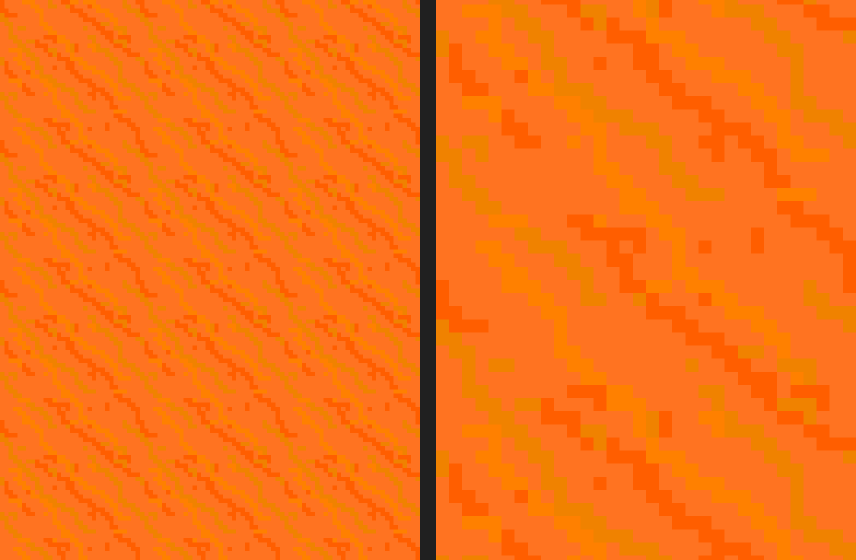
Left, the full canvas; right, a detail of the centre.
This texture is drawn by a WebGL 2 fragment shader. Its source:

```glsl
#version 300 es
precision highp float;
// Blocky molten orange: stair-stepped diagonal strands and short dashes on a wrapping cell grid.

uniform vec2 u_resolution;
out vec4 outColor;

const float TAU = 6.2831853;
const float TILE = 32.0; // cells per repeat

float hash(float n) {
    return fract(sin(n * 12.9898 + 4.1) * 43758.5453);
}

vec3 veinColor(float i) {
    float kind = mod(i, 3.0);
    if (kind < 0.5) return vec3(1.0, 0.37, 0.0);
    return kind < 1.5 ? vec3(1.0, 0.5, 0.0) : vec3(0.94, 0.51, 0.0);
}

// Column where strand i enters a row; the wobble repeats with the tile
float strandColumn(float row, float i) {
    float a = TAU * row / TILE;
    return floor(row + i * TILE / 6.0 + 0.5
        + 1.4 * sin(a + TAU * hash(i + 1.0))
        + 0.8 * sin(a * 4.0 + TAU * hash(i + 11.0)));
}

// True for cells in a horizontal run that wraps around the tile
bool inRun(float column, float start, float count) {
    return mod(column - start, TILE) < count - 0.5;
}

vec3 cellColor(vec2 cell) {
    vec3 color = vec3(1.0, 0.45, 0.13);

    // Long strands, each interrupted once per repeat
    for (float i = 0.0; i < 6.0; i++) {
        float here = strandColumn(cell.y, i);
        float next = strandColumn(cell.y + 1.0, i);
        float gap = sin(TAU * (cell.y / TILE + hash(i + 21.0)));
        if (gap < 0.85 && inRun(cell.x, min(here, next), abs(next - here) + 1.0))
            color = veinColor(i);
    }

    // Scattered dashes, half of them with a hooked end
    for (float i = 0.0; i < 36.0; i++) {
        vec2 start = floor(TILE * vec2(hash(i + 40.0), hash(i + 90.0)));
        float count = 1.0 + floor(3.0 * hash(i + 140.0));
        float rowsDown = mod(cell.y - start.y, TILE);
        bool dash = rowsDown < 0.5 && inRun(cell.x, start.x, count);
        bool hook = abs(rowsDown - 1.0) < 0.5 && hash(i + 190.0) > 0.5
            && inRun(cell.x, start.x + count - 1.0, 1.0);
        if (dash || hook) color = veinColor(i);
    }
    return color;
}

void main() {
    // Four samples per pixel soften cell edges at any canvas size
    vec3 sum = vec3(0.0);
    for (int s = 0; s < 4; s++) {
        vec2 jitter = vec2(s & 1, s >> 1) * 0.5 - 0.25;
        vec2 uv = (gl_FragCoord.xy + jitter) / u_resolution;
        vec2 grid = vec2(uv.x, 1.0 - uv.y) * TILE * vec2(3.0, 4.0);
        sum += cellColor(mod(floor(grid), TILE));
    }
    outColor = vec4(sum / 4.0, 1.0);
}
```
